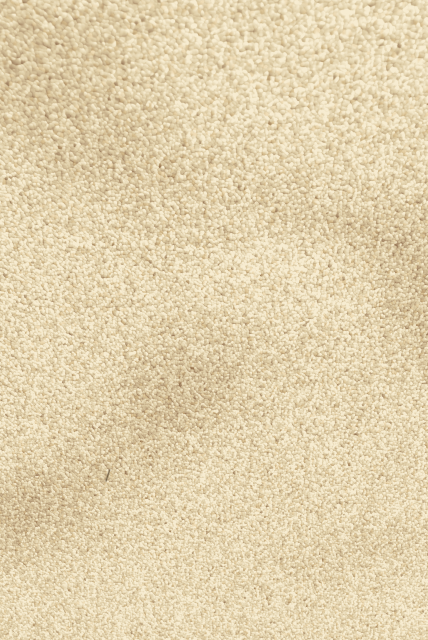
Write a Shadertoy shader that draws this texture.

```glsl
// Pale dune sand: fine grains in shallow focus over soft, shaded ripples.

const vec3 SHADOW = vec3(0.73, 0.63, 0.49);
const vec3 SAND   = vec3(0.865, 0.795, 0.64);
const vec3 LIGHT  = vec3(0.94, 0.89, 0.77);
const vec3 OCHRE  = vec3(0.80, 0.67, 0.45);
const vec3 TWIG   = vec3(0.36, 0.29, 0.20);
const vec2 SUN    = vec2(0.6, 0.8);

vec3 hash3(vec2 p) {
    vec3 q = fract(p.xyx * vec3(0.1031, 0.1030, 0.0973));
    q += dot(q, q.yxz + 33.33);
    return fract((q.xxy + q.yzz) * q.zyx);
}

float gradientNoise(vec2 p) {
    vec2 cell = floor(p), f = fract(p);
    vec2 u = f * f * f * (f * (f * 6.0 - 15.0) + 10.0);
    vec4 corner;
    for (int i = 0; i < 4; i++) {
        vec2 o = vec2(i & 1, i >> 1);
        corner[i] = dot(hash3(cell + o).xy * 2.0 - 1.0, f - o);
    }
    return mix(mix(corner.x, corner.y, u.x), mix(corner.z, corner.w, u.x), u.y);
}

// Soft elliptical patch, turned by an angle
float patchAt(vec2 p, vec2 center, vec2 size, float angle) {
    float c = cos(angle), s = sin(angle);
    vec2 d = mat2(c, -s, s, c) * (p - center) / size;
    return exp(-dot(d, d));
}

float segmentDistance(vec2 p, vec2 a, vec2 b) {
    vec2 ab = b - a;
    return length(p - a - ab * clamp(dot(p - a, ab) / dot(ab, ab), 0.0, 1.0));
}

// Broad shade of the dune slopes, including a rounded sunny crest
float duneShade(vec2 p) {
    p += 0.04 * vec2(gradientNoise(p * 4.0), gradientNoise(p * 4.0 + 19.0));
    float shade = 0.30 * patchAt(p, vec2(0.06, 1.36), vec2(0.28, 0.17), 0.0);
    shade += 0.26 * patchAt(p, vec2(0.25, 1.13), vec2(0.24, 0.13), -0.3);
    shade += 0.22 * patchAt(p, vec2(0.82, 0.98), vec2(0.27, 0.08), -0.25);
    shade += 0.34 * patchAt(p, vec2(1.02, 0.78), vec2(0.12, 0.18), 0.3);
    shade += 0.34 * patchAt(p, vec2(0.43, 0.61), vec2(0.18, 0.10), 0.4);
    shade += 0.20 * patchAt(p, vec2(0.28, 0.43), vec2(0.26, 0.09), 0.5);
    shade += 0.32 * patchAt(p, vec2(0.04, 0.27), vec2(0.20, 0.10), 0.2);
    shade += 0.14 * patchAt(p, vec2(0.82, 0.20), vec2(0.20, 0.06), 0.2);
    float crest = smoothstep(0.03, -0.03, length(p - vec2(0.66, 0.71)) - 0.21);
    return shade - 0.12 * crest * smoothstep(0.68, 0.88, p.y);
}

// Grain tone in x, amount of ochre in y; softness blends neighbouring grains
vec2 grains(vec2 q, float softness) {
    vec2 cell = floor(q), sum = vec2(0.0);
    float total = 0.0, nearest = 9.0;
    float focus = mix(11.0, 4.5, softness);
    for (int j = -1; j <= 1; j++)
    for (int i = -1; i <= 1; i++) {
        vec2 id = cell + vec2(i, j);
        vec3 h = hash3(id + 300.0);
        vec3 kind = hash3(id + 711.0);
        vec2 r = q - id - h.xy;
        float d2 = dot(r, r), weight = exp(-focus * d2);
        float tone = 0.85 * (h.z - 0.5) + 0.5 * dot(r, SUN);
        tone -= 0.55 * step(0.97, kind.x);
        sum += weight * vec2(tone, step(0.91, kind.y));
        total += weight;
        nearest = min(nearest, d2);
    }
    vec2 grain = sum / total;
    grain.x -= mix(0.55, 0.3, softness) * smoothstep(0.4, 0.9, sqrt(nearest));
    return grain;
}

vec3 sandColor(float tone) {
    vec3 dark = mix(SHADOW, SAND, max(tone, -0.6) / 0.6);
    vec3 bright = mix(SAND, LIGHT, (min(tone, 1.15) - 0.6) / 0.4);
    return tone < 0.6 ? dark : bright;
}

vec3 sandAt(vec2 p, float shade) {
    // Grains shrink toward the bottom; y is the integral of their density
    float density = 235.0 - 72.0 * p.y;
    vec2 q = vec2((p.x - 0.5) * density, 235.0 * p.y - 36.0 * p.y * p.y);
    // Bend the lattice so that no rows show
    q += 0.7 * vec2(gradientNoise(q * 0.31), gradientNoise(q * 0.31 + 57.0));
    float softness = smoothstep(0.85, 1.4, p.y) + 0.6 * smoothstep(0.4, 0.0, p.y);
    vec2 grain = grains(q, softness);
    float clumps = 0.20 * gradientNoise(q * 0.45) + 0.07 * gradientNoise(p * 14.0);
    vec3 color = sandColor(0.93 + grain.x + clumps - shade);
    return mix(color, color * OCHRE / SAND, 0.45 * grain.y);
}

void mainImage(out vec4 fragColor, in vec2 fragCoord) {
    vec2 p = fragCoord / iResolution.x;
    float pixel = 1.0 / iResolution.x;
    float shade = duneShade(p);

    // Four samples per pixel keep the smallest grains smooth
    vec3 color = vec3(0.0);
    for (int i = 0; i < 4; i++) {
        vec2 offset = (vec2(i & 1, i >> 1) - 0.5) * 0.5;
        color += 0.25 * sandAt(p + offset * pixel, shade);
    }

    // One tiny dry twig
    float twig = segmentDistance(p, vec2(0.248, 0.372), vec2(0.256, 0.397)) - 0.0016;
    color = mix(color, TWIG, 0.8 * smoothstep(pixel, -pixel, twig));
    fragColor = vec4(color, 1.0);
}
```
